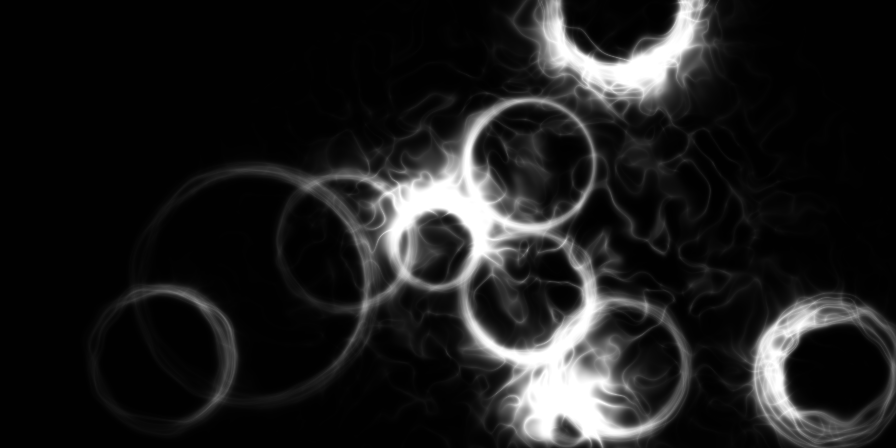
Give the GLSL for this background, as a WebGL 1 fragment shader.

```glsl
precision highp float;
// Glowing white rings of tangled filaments, linked in an arch over black.
uniform vec2 u_resolution;

vec2 hash2(vec2 p) {
  return fract(sin(vec2(dot(p, vec2(127.1, 311.7)), dot(p, vec2(269.5, 183.3)))) * 43758.5);
}

// Gradient noise, roughly -0.7 to 0.7
float cornerSlope(vec2 cell, vec2 offset) {
  return dot(hash2(cell) * 2.0 - 1.0, offset);
}

float noise(vec2 p) {
  vec2 i = floor(p), f = fract(p);
  vec2 u = f * f * f * (f * (f * 6.0 - 15.0) + 10.0);
  vec2 e = vec2(1.0, 0.0);
  return mix(mix(cornerSlope(i, f), cornerSlope(i + e.xy, f - e.xy), u.x),
             mix(cornerSlope(i + e.yx, f - e.yx), cornerSlope(i + 1.0, f - 1.0), u.x), u.y);
}

vec2 noise2(vec2 p) {
  return vec2(noise(p), noise(p + 37.2));
}

// Thin bright creases where the noise crosses zero
float crease(vec2 p) {
  return pow(max(1.0 - 2.2 * abs(noise(p)), 0.0), 4.0);
}

// A bundle of bent circles, brightest on the side facing the core,
// with a halo that bleeds outwards and leaves the inside dark.
float ring(vec2 p, vec2 center, float radius, vec2 core, float power,
           float spread, float halo, vec2 warp, float fibre) {
  vec2 q = p - center;
  float facing = dot(q, normalize(core - center)) / (length(q) + 0.0001);
  float side = pow(0.5 + 0.5 * facing, 2.0);

  float strands = 0.0;
  for (int k = 0; k < 14; k++) {
    vec2 seed = hash2(center * 7.0 + float(k) * 1.37);
    vec2 shift = (hash2(seed * 9.0 + 3.1) - 0.5) * spread * radius * 0.6;
    vec2 bent = q + shift + warp * (seed.x - 0.5) * spread * 14.0;
    float d = abs(length(bent) - radius * (1.0 + spread * seed.y * seed.y));
    strands += exp(-d / (0.003 + 0.005 * seed.x));
  }

  float edge = length(q + warp * 0.3) - radius;
  float glow = exp(-max(edge, 0.0) / 0.038) * exp(min(edge, 0.0) / 0.008);
  return power * 0.28 * strands * mix(0.25, 1.0, side)
       + halo * glow * side * (0.3 + 1.3 * fibre);
}

void main() {
  vec2 p = gl_FragCoord.xy / u_resolution.y;

  // Shared turbulence and fine fibres
  vec2 warp = 0.05 * noise2(p * 5.0) + 0.022 * noise2(p * 15.0 + 8.0);
  vec2 swirl = p + 2.0 * warp;
  float fibre = 0.55 * crease(swirl * 9.0) + 0.45 * crease(swirl.yx * 21.0 + 5.0);

  vec2 upperCore = vec2(1.0, 0.56);
  vec2 lowerCore = vec2(1.27, 0.12);
  float light = 0.0;

  // Chain of rings along an arch, faint on the left and bright on the right
  for (int i = 0; i < 6; i++) {
    float n = float(i);
    float x = 0.36 + 0.205 * n;
    vec2 center = vec2(x, 0.2 + 0.27 * sin(3.1416 * (x - 0.36)));
    float big = exp(-3.0 * (n - 1.0) * (n - 1.0));
    float hub = exp(-3.0 * (n - 3.0) * (n - 3.0));
    float bright = step(2.5, n);
    light += ring(p, center, 0.14 + 0.11 * big - 0.05 * hub,
                  mix(upperCore, lowerCore, step(3.5, n)),
                  0.27 - 0.06 * big + 0.6 * bright, 0.14,
                  0.08 + 0.25 * bright + 5.2 * hub, warp, fibre);
  }

  // Solitary rings: one thin, one small and hot, two broad at the borders
  light += ring(p, vec2(1.185, 0.635), 0.14, upperCore, 0.65, 0.06, 0.25, warp, fibre);
  light += ring(p, vec2(1.265, 0.05), 0.045, lowerCore, 0.8, 0.2, 13.0, warp, fibre);
  light += ring(p, vec2(1.38, 0.99), 0.14, vec2(1.43, 0.8), 1.3, 0.35, 3.0, warp, fibre);
  light += ring(p, vec2(1.86, 0.17), 0.125, vec2(1.7, 0.2), 1.1, 0.33, 1.2, warp, fibre);

  // Loose wisps around the bright half
  vec2 away = (p - vec2(1.25, 0.47)) / vec2(0.42, 0.36);
  float wisps = crease(swirl * 13.0 + 2.0) * (0.4 + fibre);
  light += 0.32 * wisps * exp(-dot(away, away));

  // Soft clipping to white over near black
  float tone = 1.0 - exp(-1.6 * pow(light, 1.4));
  gl_FragColor = vec4(vec3(clamp(tone * 1.02 + 0.003, 0.0, 1.0)), 1.0);
}
```
